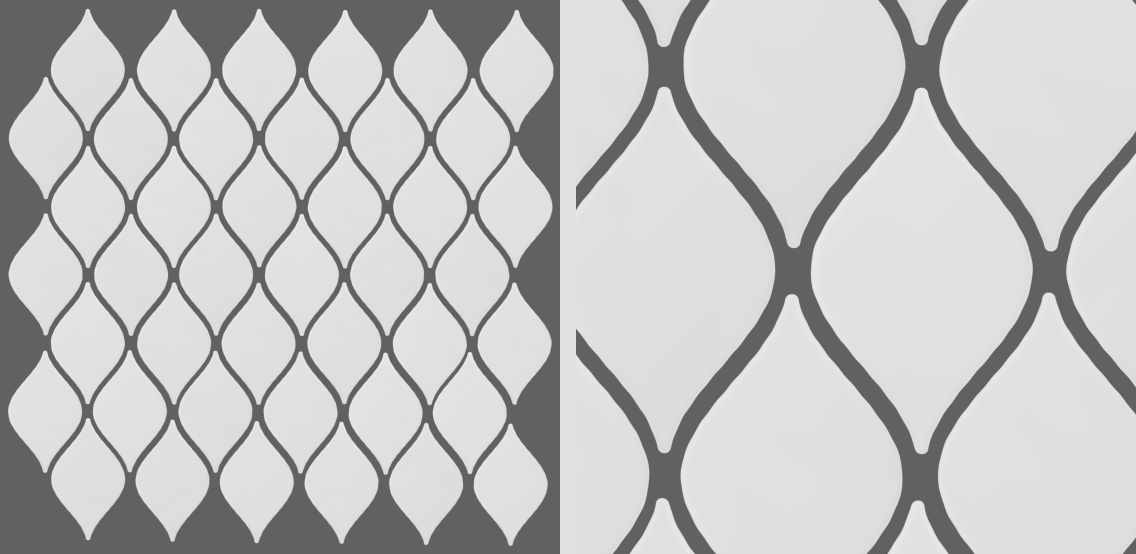
Left, the full canvas; right, a detail of the centre.
Give the GLSL for this pattern, as a Shadertoy shader.

```glsl
// Seven staggered rows of six pale ogee tiles on dark grey grout.

float hash(vec2 p) {
    return fract(sin(dot(p, vec2(12.99, 78.23))) * 4375.85);
}

// Signed distance to a tile with cosine flanks and blunt tips
float ogee(vec2 q) {
    q = abs(q);
    float phase = min(q.y / 0.1168, 1.0) * 3.14159;
    float halfWidth = 0.0029 + 0.0319 * (1.0 + cos(phase));
    float slope = 0.857 * sin(phase);
    float flank = (q.x - halfWidth) / sqrt(1.0 + slope * slope);
    vec2 corner = vec2(flank, q.y - 0.1102) + 0.003;
    return min(max(corner.x, corner.y), 0.0) + length(max(corner, 0.0)) - 0.003;
}

// Centre of a tile; the lower rows sag and tighten to the right
vec2 tileCentre(float row, float col) {
    float sag = pow(row / 6.0, 4.0);
    float startX = mod(row, 2.0) < 0.5 ? 0.1596 : 0.0818;
    vec2 centre = vec2(startX + col * (0.1544 - 0.002 * sag),
                       0.8727 - row * 0.123 - col * 0.0018 * sag);
    vec2 id = vec2(col, row);
    return centre + 0.0022 * (vec2(hash(id + 3.1), hash(id + 7.7)) - 0.5);
}

// Faint glaze mottling
float mottle(vec2 p) {
    return sin(p.x * 47.0 + 2.0 * sin(p.y * 31.0)) * sin(p.y * 53.0 + sin(p.x * 71.0));
}

void mainImage(out vec4 fragColor, in vec2 fragCoord) {
    vec2 p = fragCoord / iResolution.y;
    float pixel = 1.0 / iResolution.y;

    // Nearest tile
    float dist = 1.0;
    vec2 local = vec2(0.0), tileId = vec2(0.0);
    for (int row = 0; row < 7; row++) {
        for (int col = 0; col < 6; col++) {
            vec2 id = vec2(col, row);
            vec2 q = p - tileCentre(id.y, id.x);
            float d = ogee(q);
            if (d < dist) {
                dist = d;
                local = q;
                tileId = id;
            }
        }
    }

    // Slightly uneven cut edge
    dist += 0.0003 * sin(p.x * 310.0 + tileId.y) * sin(p.y * 270.0 + tileId.x);

    // Glaze with a soft gradient, lit upper left and shaded lower right rim
    float rim = exp(-abs(dist + 0.002) / 0.0015);
    float facing = smoothstep(-0.06, 0.06, local.y - local.x) - 0.4;
    float glaze = 0.877 + 0.012 * (hash(tileId) - 0.5) + 0.06 * (local.y - local.x);
    glaze += 0.003 * mottle(p) + 0.04 * rim * facing;

    float cover = smoothstep(0.8 * pixel, -0.8 * pixel, dist);
    fragColor = vec4(vec3(mix(0.38, glaze, cover)), 1.0);
}
```
